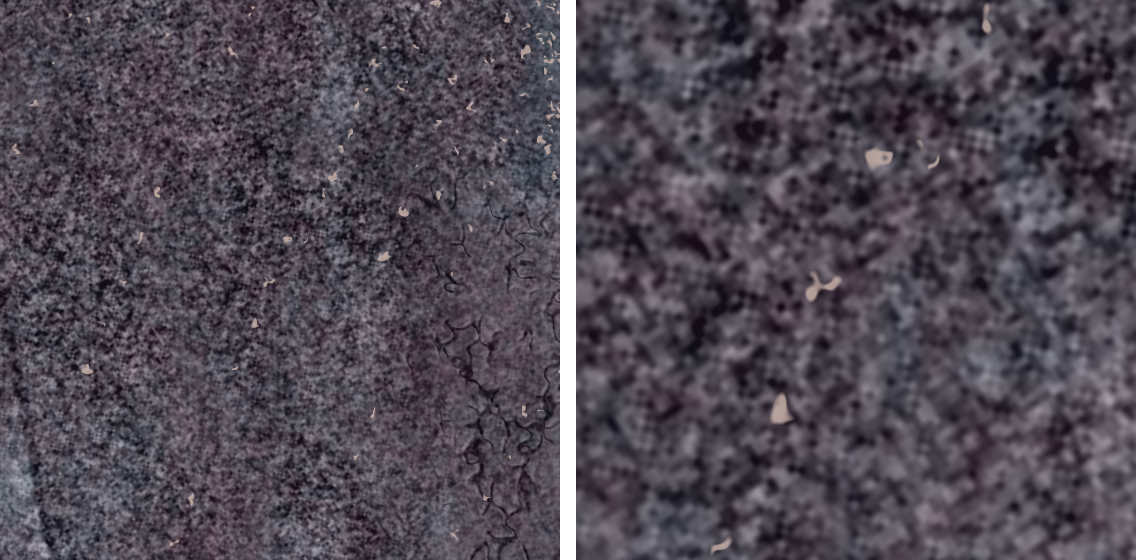
Left, the full canvas; right, a detail of the centre.
A WebGL 1 fragment shader for this texture:

```glsl
precision highp float;
// Weathered dark violet stone: fine speckled grain over steep, faint streaks,
// with pale blue-grey scuffs, a slanting fissure at the left, embossed
// cracks (Voronoi borders) at the lower right and a few cream chips.
uniform vec2 u_resolution;

float hash(vec2 p) {
  return fract(sin(dot(p, vec2(127.1, 311.7))) * 43758.5453);
}

float noise(vec2 p) {
  vec2 i = floor(p), f = fract(p);
  f = f * f * (3.0 - 2.0 * f);
  return mix(mix(hash(i), hash(i + vec2(1.0, 0.0)), f.x),
             mix(hash(i + vec2(0.0, 1.0)), hash(i + vec2(1.0, 1.0)), f.x), f.y);
}

float fbm(vec2 p) {
  float sum = 0.0, weight = 0.5;
  for (int i = 0; i < 4; i++) {
    sum += weight * noise(p);
    p = mat2(1.6, 1.2, -1.2, 1.6) * p + 7.3;
    weight *= 0.5;
  }
  return sum / 0.9375;
}

// Signed speckle from three rotated octaves
float grain(vec2 uv) {
  vec2 p = mat2(0.91, 0.41, -0.41, 0.91) * uv;
  vec2 q = mat2(0.83, -0.56, 0.56, 0.83) * uv;
  return 0.24 * (noise(p * 125.0) - 0.5) + 0.25 * (noise(q * 205.0 + 31.0) - 0.5)
       + 0.11 * (noise(p * vec2(60.0, 48.0) + 9.0) - 0.5);
}

// Broken crack lines along the borders of tall cells
float cracks(vec2 uv) {
  vec2 p = uv * vec2(23.0, 15.0);
  p += 0.7 * vec2(noise(uv * 45.0), noise(uv * 45.0 + 19.0));
  vec2 cell = floor(p);
  float nearest = 9.0, second = 9.0;
  for (int y = -1; y <= 1; y++) {
    for (int x = -1; x <= 1; x++) {
      vec2 c = cell + vec2(float(x), float(y));
      float d = length(c + vec2(hash(c), hash(c + 17.3)) - p);
      second = min(second, max(nearest, d));
      nearest = min(nearest, d);
    }
  }
  float line = 1.0 - smoothstep(0.02, 0.2, second - nearest);
  return line * smoothstep(0.35, 0.6, noise(uv * vec2(34.0, 18.0) + 4.0));
}

// Cream chips crowded at the right edge
float chips(vec2 uv) {
  vec2 p = uv * 64.0 + 1.2 * vec2(noise(uv * 110.0), noise(uv * 110.0 + 8.0));
  vec2 cell = floor(p);
  float crowd = smoothstep(0.91, 1.0, uv.x) * smoothstep(0.6, 0.75, uv.y);
  float chance = 0.002 + 0.38 * crowd;
  float radius = 0.25 + 0.25 * hash(cell + 5.0);
  float spot = 1.0 - smoothstep(radius - 0.2, radius + 0.1, length(fract(p) - 0.5));
  return spot * step(hash(cell + 41.0), chance);
}

void main() {
  vec2 uv = gl_FragCoord.xy / u_resolution;
  float wobble = fbm(uv * 9.0) - 0.5;

  // Steep streaks lean left towards the top, less so on the right
  float across = uv.x + 0.2 * uv.y * (1.0 - uv.x);
  float streaks = fbm(vec2(across * 17.0, uv.y * 4.0)) - 0.5;
  float patches = fbm(uv * vec2(9.0, 7.0) + 23.0) - 0.5;

  // The cracked zone is smoother than the rest, as is the upper right edge
  float cracked = smoothstep(0.68, 0.79, uv.x + 0.2 * wobble)
                * (1.0 - smoothstep(0.6, 0.8, uv.y + 0.2 * wobble));
  float worn = smoothstep(0.88, 0.95, uv.x + 0.1 * wobble) * smoothstep(0.58, 0.7, uv.y);
  float roughness = 0.8 + 0.6 * noise(uv * vec2(11.0, 8.0) + 50.0);
  roughness *= 1.0 - 0.4 * max(cracked, worn);
  float tone = 0.3 + roughness * grain(uv) + 0.13 * streaks + 0.13 * patches;

  // Pale scuffs along a wandering central band
  float offset = (uv.x - 0.53 + 0.09 * uv.y + 0.12 * wobble) / 0.045;
  float scuff = exp(-offset * offset)
              * smoothstep(0.48, 0.7, noise(vec2(uv.x * 5.0, uv.y * 6.5) + 2.0) + 0.5 * wobble);
  scuff += 0.4 * smoothstep(0.56, 0.72, fbm(vec2(across * 9.0, uv.y * 3.5) + 71.0));

  // Slanting fissure, with scuffed stone below it
  float side = uv.x - 0.2 * (0.47 - uv.y) + 0.025 * wobble;
  float fissure = (1.0 - smoothstep(0.003, 0.016, abs(side)))
                * (1.0 - smoothstep(0.44, 0.56, uv.y));
  scuff += (1.0 - smoothstep(-0.02, 0.0, side)) * (1.0 - smoothstep(0.16, 0.32, uv.y));
  tone += 0.12 * scuff * (0.6 + 0.8 * noise(uv * 70.0)) - 0.14 * fissure;

  // Cracks are dark with a lit rim on one side
  float crack = cracks(uv);
  float rim = max(cracks(uv + vec2(0.005, -0.004)) - crack, 0.0);
  tone += cracked * (0.02 + 0.07 * rim - 0.17 * crack);

  // Violet stone with slight warm and cool drift
  vec3 color = vec3(max(tone, 0.07)) + vec3(0.007, -0.023, 0.02);
  float drift = noise(uv * 42.0 + 13.0) - 0.5 + 0.8 * (noise(uv * 8.0 + 37.0) - 0.5);
  color += drift * vec3(0.035, -0.012, -0.008);
  color += min(scuff + worn, 1.0) * vec3(-0.018, 0.008, 0.012);
  color = mix(color, vec3(0.78, 0.69, 0.66), 0.85 * chips(uv));
  gl_FragColor = vec4(clamp(color, 0.0, 1.0), 1.0);
}
```
